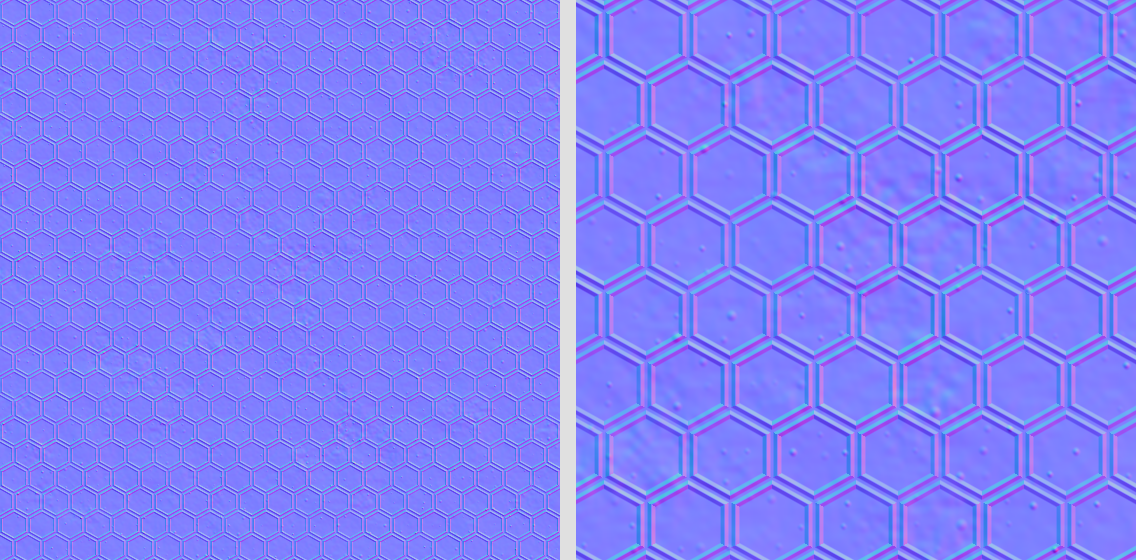
Left: the whole. Right: its middle third, enlarged.
A WebGL 2 fragment shader for this texture map:

```glsl
#version 300 es
precision highp float;
// Tangent-space normal map of a honeycomb: each hexagon has its own thin raised rim,
// and a narrow groove parts the rims of neighbours, so borders read as double lines.
// Plaster grain, rough patches and pimples are wrapped noise heights, differentiated.

#define COLUMNS 20.0        // hexagons across
#define ROW_PAIRS 12.0      // pairs of staggered rows down
#define GROOVE_EDGE 0.018   // half width of the groove floor
#define RIM_CREST 0.064     // distance of the rim crest from the cell border
#define RIM_FOOT 0.112      // where the rim meets the cell floor
#define RIM_TILT 0.50       // steepness of the rim flanks
#define SWELL 0.0016        // height of the broad undulation
#define GRAIN 0.00032       // height of the overall grain
#define PATCH_GRAIN 0.0007  // extra grain inside rough patches
#define PIMPLE_GRID 72.0    // cells for scattered pimples
#define PIMPLE_SHARE 0.30   // share of those cells that hold one
#define PIMPLE_HEIGHT 0.0010

uniform vec2 u_resolution;
out vec4 fragColor;

const float SQRT3 = 1.7320508;

// Three random values in 0..1 from a lattice point
vec3 hash3(vec2 cell, float seed) {
    uvec3 v = uvec3(cell, seed) * 1664525u + 1013904223u;
    v.x += v.y * v.z; v.y += v.z * v.x; v.z += v.x * v.y;
    v ^= v >> 16u;
    v.x += v.y * v.z; v.y += v.z * v.x; v.z += v.x * v.y;
    return vec3(v >> 8u) / 16777216.0;
}

// Value noise that wraps after one canvas
float wrapNoise(vec2 uv, float freq, float seed) {
    vec2 p = uv * freq;
    vec2 i = floor(p), f = fract(p);
    f = f * f * (3.0 - 2.0 * f);
    vec2 lo = mod(i, freq), hi = mod(i + 1.0, freq);
    float bottom = mix(hash3(lo, seed).x, hash3(vec2(hi.x, lo.y), seed).x, f.x);
    float top = mix(hash3(vec2(lo.x, hi.y), seed).x, hash3(hi, seed).x, f.x);
    return mix(bottom, top, f.y);
}

// Small round bumps, one at most in each grid cell
float pimples(vec2 uv) {
    vec2 p = uv * PIMPLE_GRID;
    vec2 cell = mod(floor(p), PIMPLE_GRID);
    vec3 place = hash3(cell, 11.0);
    vec3 look = hash3(cell, 12.0);
    float radius = mix(0.15, 0.30, look.x * look.x);
    vec2 offset = fract(p) - mix(vec2(0.3), vec2(0.7), place.xy);
    float bell = 1.0 - smoothstep(0.0, radius, length(offset));
    return bell * step(place.z, PIMPLE_SHARE) * mix(0.15, 1.0, look.y * look.y);
}

float surfaceHeight(vec2 uv, float grain) {
    float swell = wrapNoise(uv, 19.0, 7.0);
    float soft = wrapNoise(uv, 48.0, 1.0);
    float medium = wrapNoise(uv, 110.0, 2.0);
    float fine = wrapNoise(uv, 200.0, 3.0);
    return SWELL * swell + grain * (0.9 * soft + medium + 0.5 * fine) + PIMPLE_HEIGHT * pimples(uv);
}

// Tilt of the plaster surface from central differences
vec2 surfaceTilt(vec2 uv) {
    float blotch = 0.5 * wrapNoise(uv, 11.0, 4.0) + 0.5 * wrapNoise(uv, 26.0, 5.0);
    float grain = GRAIN + PATCH_GRAIN * smoothstep(0.52, 0.80, blotch);
    vec2 e = vec2(1.0 / 1024.0, 0.0);
    float dx = surfaceHeight(uv + e.xy, grain) - surfaceHeight(uv - e.xy, grain);
    float dy = surfaceHeight(uv + e.yx, grain) - surfaceHeight(uv - e.yx, grain);
    return -vec2(dx, dy) / (2.0 * e.x);
}

// Tilt of the rim inside the nearest hexagon
vec2 rimTilt(vec2 uv, float pixel) {
    vec2 period = vec2(1.0, SQRT3);
    vec2 q = uv * vec2(COLUMNS, ROW_PAIRS * SQRT3) - vec2(0.0, 0.25 * SQRT3);
    vec2 a = mod(q + 0.5 * period, period) - 0.5 * period;
    vec2 b = mod(q, period) - 0.5 * period;
    vec2 p = dot(a, a) < dot(b, b) ? a : b;

    vec2 slant = vec2(0.5, 0.5 * SQRT3);
    float side = abs(p.x);
    float diagonal = dot(abs(p), slant);
    float d = 0.5 - max(side, diagonal);
    vec2 outward = sign(p) * (side > diagonal ? vec2(1.0, 0.0) : slant);

    // The flank toward the groove leans outward, the one toward the cell inward
    float blur = max(0.45 * pixel * COLUMNS, 0.012);
    float pastGroove = smoothstep(GROOVE_EDGE - blur, GROOVE_EDGE + blur, d);
    float pastCrest = smoothstep(RIM_CREST - blur, RIM_CREST + blur, d);
    float pastFoot = smoothstep(RIM_FOOT - blur, RIM_FOOT + blur, d);
    float slope = pastGroove - 2.0 * pastCrest + pastFoot;
    float wear = mix(0.82, 1.15, wrapNoise(uv, 24.0, 6.0));
    return outward * RIM_TILT * wear * slope;
}

void main() {
    vec2 uv = gl_FragCoord.xy / u_resolution;
    float pixel = 1.0 / min(u_resolution.x, u_resolution.y);

    // Combine both tilts and pack the unit normal as colour
    vec2 tilt = rimTilt(uv, pixel) + surfaceTilt(uv);
    tilt *= min(1.0, 0.85 / max(length(tilt), 0.001));
    vec3 normal = vec3(tilt, sqrt(1.0 - dot(tilt, tilt)));
    fragColor = vec4(0.5 + 0.5 * normal, 1.0);
}
```
